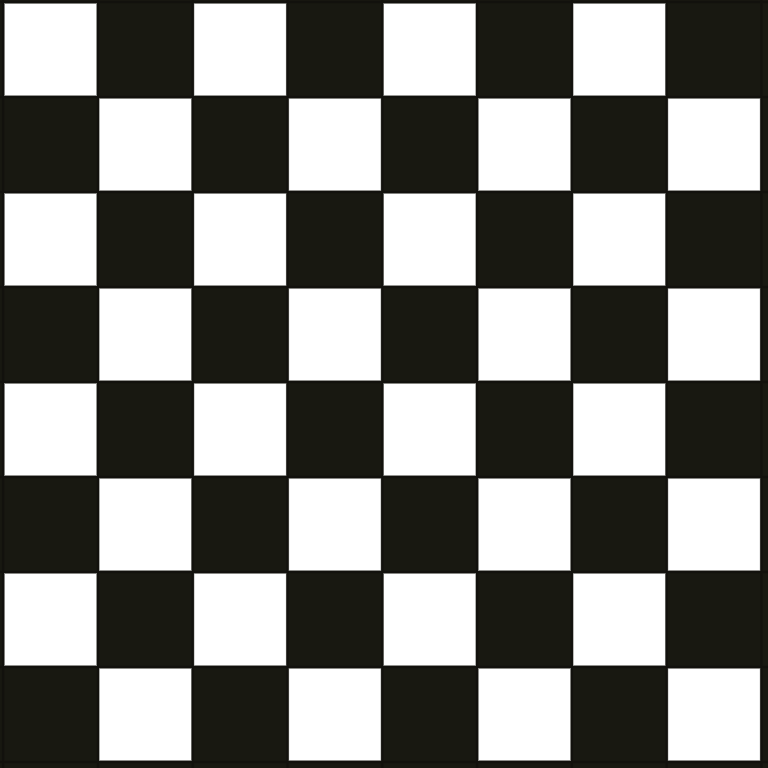
Give the GLSL for this pattern, as a three.js fragment shader.

```glsl
// Eight by eight checkerboard of white squares on warm black, with thin dark seams.
#define COUNT 8.0
#define ORIGIN vec2(0.0041, 0.0078)
#define PITCH vec2(0.12342, 0.12369)
#define HALF_SIDE vec2(0.0599, 0.0599)
#define SEAM_HALF 0.0016
#define SOFTNESS 0.0011
#define WHITE vec3(1.0)
#define BLACK vec3(0.094, 0.094, 0.065)
#define SEAM vec3(0.07, 0.065, 0.05)

varying vec2 vUv;

// Signed distance to an axis-aligned box centred on the origin
float boxDistance(vec2 p, vec2 halfSize) {
  vec2 d = abs(p) - halfSize;
  return length(max(d, 0.0)) + min(max(d.x, d.y), 0.0);
}

// Coverage of a shape from its signed distance
float coverage(float dist) {
  return 1.0 - smoothstep(-SOFTNESS, SOFTNESS, dist);
}

void main() {
  // Cell index and position about the cell centre
  vec2 grid = (vUv - ORIGIN) / PITCH;
  vec2 cell = floor(grid);
  vec2 local = (fract(grid) - 0.5) * PITCH;

  // White on odd cells, only within the board
  vec2 within = step(vec2(0.0), cell) * step(cell, vec2(COUNT - 1.0));
  float isWhite = mod(cell.x + cell.y, 2.0) * within.x * within.y;

  // Seams along the cell borders
  vec2 toBorder = 0.5 * PITCH - abs(local);
  float seam = coverage(min(toBorder.x, toBorder.y) - SEAM_HALF);

  vec3 color = mix(BLACK, SEAM, seam);
  color = mix(color, WHITE, isWhite * coverage(boxDistance(local, HALF_SIDE)));
  gl_FragColor = vec4(color, 1.0);
}
```
